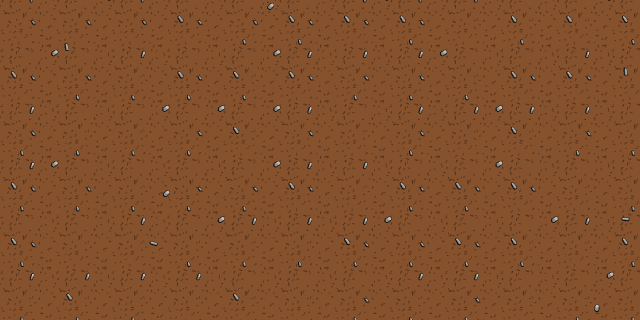
Write a WebGL 1 fragment shader that draws this texture.

```glsl
precision highp float;
// Brown soil tiled 11.52 x 5.76 times: dark specks that repeat in every tile,
// plus small outlined grey stones in fixed slots, each present by chance.
// Specks are jittered capsules; stones are tapered capsules bent by noise.

uniform vec2 u_resolution;

#define TILES_DOWN 5.76
#define SPECK_GRID 9.0
#define SPECK_CHANCE 0.85
#define SPECK_LENGTH 0.032
#define OUTLINE 0.013
#define WOBBLE 0.008
#define SOIL vec3(0.520, 0.320, 0.176)
#define SPECK vec3(0.320, 0.185, 0.095)
#define STONE_DARK vec3(0.56, 0.55, 0.53)
#define STONE_LIGHT vec3(0.76, 0.75, 0.73)
#define INK vec3(0.06, 0.05, 0.04)

vec2 hash2(vec2 p) {
  vec3 q = fract(p.xyx * vec3(0.1031, 0.1030, 0.0973));
  q += dot(q, q.yzx + 33.33);
  return fract((q.xx + q.yz) * q.zy);
}

float gradientAt(vec2 cell, vec2 offset) {
  return dot(hash2(cell) * 2.0 - 1.0, offset);
}

float gradientNoise(vec2 p) {
  vec2 i = floor(p), f = fract(p), e = vec2(1.0, 0.0);
  vec2 u = f * f * (3.0 - 2.0 * f);
  float near = mix(gradientAt(i, f), gradientAt(i + e, f - e), u.x);
  float far = mix(gradientAt(i + e.yx, f - e.yx), gradientAt(i + 1.0, f - 1.0), u.x);
  return mix(near, far, u.y);
}

mat2 rotation(float angle) {
  float c = cos(angle), s = sin(angle);
  return mat2(c, s, -s, c);
}

// Distance to a capsule from -axis to +axis whose radius goes from r.x to r.y
float taperedCapsule(vec2 p, vec2 axis, vec2 r) {
  float t = clamp(dot(p, axis) / dot(axis, axis), -1.0, 1.0);
  return length(p - axis * t) - mix(r.x, r.y, 0.5 + 0.5 * t);
}

float coverage(float d, float pixel) {
  return clamp(0.5 - d / pixel, 0.0, 1.0);
}

// Specks: one jittered stroke per grid cell, the same in every tile
float specks(vec2 p, float pixel) {
  vec2 g = p * SPECK_GRID, base = floor(g);
  float cover = 0.0;
  for (int y = -1; y <= 1; y++) {
    for (int x = -1; x <= 1; x++) {
      vec2 cell = base + vec2(float(x), float(y));
      vec2 id = mod(cell, SPECK_GRID);
      vec2 jitter = hash2(id + 3.7), shape = hash2(id + 41.3), kind = hash2(id + 87.1);
      vec2 local = (g - cell - jitter) / SPECK_GRID;
      float angle = -0.6 + (shape.x - 0.5) * 2.4;
      vec2 axis = vec2(cos(angle), sin(angle)) * mix(0.004, SPECK_LENGTH, shape.y * shape.y);
      vec2 radii = mix(vec2(0.006), vec2(0.010, 0.014), kind.y);
      float ink = coverage(taperedCapsule(local, axis, radii), pixel);
      cover = max(cover, ink * step(kind.x, SPECK_CHANCE) * mix(0.65, 1.0, jitter.x));
    }
  }
  return cover;
}

// Stone: one slot per tile; loose stones also shift and turn at random
void stone(inout vec3 color, vec2 p, float pixel, vec2 slot, vec2 axis, vec2 radii,
           float chance, float loose) {
  vec2 q = p - slot;
  vec2 tile = floor(q + 0.5);
  vec2 seed = tile + slot * 97.0 + loose * 53.0;
  q -= tile + loose * 0.7 * (hash2(seed + 19.0) - 0.5);
  q = rotation(loose * 3.0 * (hash2(seed + 71.0).x - 0.5)) * q;
  float present = step(hash2(seed + 7.0).x, chance);
  float bend = WOBBLE * gradientNoise(q * 35.0 + slot * 60.0);
  float body = taperedCapsule(q, axis, radii) + bend;
  float shade = taperedCapsule(q - vec2(-0.006, 0.004), axis, radii) + bend - OUTLINE;
  float light = smoothstep(-0.03, 0.03, q.x - q.y);
  color = mix(color, INK, present * coverage(min(shade, body - 0.5 * OUTLINE), pixel));
  color = mix(color, mix(STONE_DARK, STONE_LIGHT, light), present * coverage(body, pixel));
}

void main() {
  // Tile units, measured from the top left with y downward
  float pixel = TILES_DOWN / u_resolution.y;
  vec2 p = vec2(gl_FragCoord.x, u_resolution.y - gl_FragCoord.y) * pixel;

  vec3 color = mix(SOIL, SPECK, specks(p, pixel));

  // Slots: wedge, chip, pebble, tall stone, round stone, then loose ones
  stone(color, p, pixel, vec2(0.25, 0.34), vec2(0.022, 0.034), vec2(0.016, 0.022), 0.32, 0.0);
  stone(color, p, pixel, vec2(0.60, 0.40), vec2(0.012, 0.015), vec2(0.011, 0.016), 0.52, 0.0);
  stone(color, p, pixel, vec2(0.40, 0.75), vec2(0.006, 0.021), vec2(0.012, 0.018), 0.60, 0.0);
  stone(color, p, pixel, vec2(0.58, 0.98), vec2(-0.013, 0.034), vec2(0.018, 0.016), 0.52, 0.0);
  stone(color, p, pixel, vec2(0.99, 0.95), vec2(-0.022, 0.014), vec2(0.030, 0.031), 0.16, 0.0);
  stone(color, p, pixel, vec2(0.10, 0.15), vec2(0.022, 0.034), vec2(0.016, 0.022), 0.05, 1.0);
  stone(color, p, pixel, vec2(0.05, 0.40), vec2(-0.022, 0.014), vec2(0.030, 0.031), 0.03, 1.0);

  gl_FragColor = vec4(color, 1.0);
}
```
